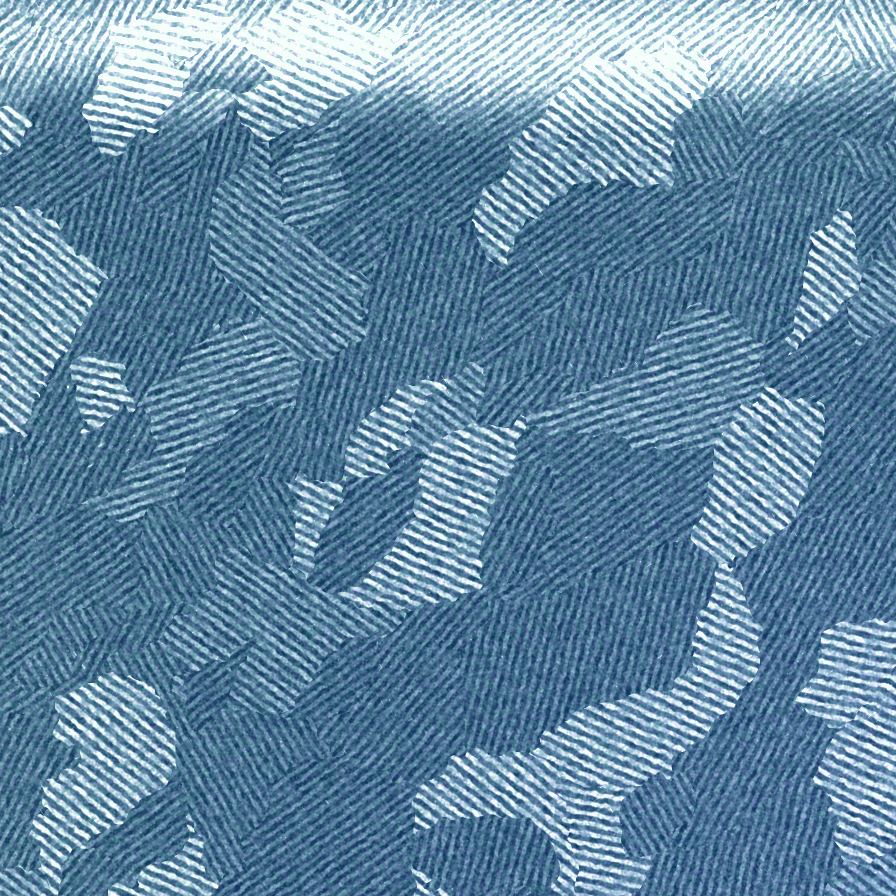
A Shadertoy shader for this texture:

```glsl
// Embossed blue metal foil: ragged facets, each ruled with fine parallel ridges.
// Warped Voronoi cells choose the ridge direction and gloss; a bright reflection
// crosses the top, and fine grain is laid over the whole sheet.

const float TAU = 6.2831853;
const int SAMPLES = 2;       // antialiasing grid per axis

const vec3 DEEP  = vec3(0.15, 0.30, 0.44);
const vec3 STEEL = vec3(0.39, 0.55, 0.66);
const vec3 PALE  = vec3(0.61, 0.75, 0.84);
const vec3 WHITE = vec3(0.96, 0.99, 0.99);

float hash(vec2 p) {
    vec3 q = fract(vec3(p.xyx) * 0.1031);
    q += dot(q, q.yzx + 33.33);
    return fract((q.x + q.y) * q.z);
}

vec2 hash2(vec2 p) {
    return vec2(hash(p), hash(p + 71.7));
}

float valueNoise(vec2 p) {
    vec2 i = floor(p), f = fract(p);
    f = f * f * (3.0 - 2.0 * f);
    float low = mix(hash(i), hash(i + vec2(1, 0)), f.x);
    float high = mix(hash(i + vec2(0, 1)), hash(i + vec2(1, 1)), f.x);
    return mix(low, high, f.y);
}

vec2 warp(vec2 p, float scale, float amount) {
    vec2 n = vec2(valueNoise(p * scale), valueNoise(p * scale + 37.0));
    return amount * (2.0 * n - 1.0);
}

vec2 rotate(vec2 p, float angle) {
    float c = cos(angle), s = sin(angle);
    return vec2(c * p.x + s * p.y, c * p.y - s * p.x);
}

// Random value of the nearest Voronoi site
float cellValue(vec2 p, float seed) {
    vec2 base = floor(p);
    float nearest = 9.0, value = 0.0;
    for (int y = -1; y <= 1; y++)
    for (int x = -1; x <= 1; x++) {
        vec2 cell = base + vec2(x, y);
        float d = length(cell + hash2(cell + seed) - p);
        if (d < nearest) {
            nearest = d;
            value = hash(cell + seed + 19.3);
        }
    }
    return value;
}

// Large diagonal facets, interrupted by small fragments
float facetValue(vec2 p) {
    vec2 q = p + warp(p, 8.0, 0.04) + warp(p, 32.0, 0.01) + warp(p, 95.0, 0.006);
    q = rotate(q, 0.85);
    float large = cellValue(q * vec2(5.0, 7.6), 27.0);
    float small = cellValue(q * vec2(9.0, 15.0), 53.0);
    return small > 0.78 ? fract(small * 41.7) : large;
}

// x: ridge angle in degrees, y: mean tone, z: contrast, w: ridges per height
vec4 facetStyle(float value) {
    float pick = fract(value * 17.31);
    if (value < 0.14) return vec4(-38.0 + 13.0 * floor(pick * 3.0), 0.50, 0.30, 87.0);
    if (value < 0.28) return vec4(-36.0 + 54.0 * step(0.65, pick), 0.35, 0.23, 92.0);
    if (value < 0.40) return vec4(-60.0, 0.25, 0.16, 100.0);
    return vec4(36.0 + 13.0 * floor(pick * 4.0), 0.21, 0.155, 100.0);
}

// Parallel ridges with slightly rough flanks
float ridgeProfile(vec2 p, float degrees, float count) {
    vec2 q = rotate(p, radians(degrees));
    float rough = valueNoise(p * 24.0) + valueNoise(p * 170.0);
    float phase = q.y * count + 0.24 * rough;
    return smoothstep(0.15, 0.9, 0.5 + 0.5 * cos(TAU * phase));
}

// Reflection along the top; its lower limit differs between facets
float reflection(vec2 p, float value) {
    float shift = 0.06 * (fract(value * 29.7) - 0.5);
    float band = smoothstep(0.85 + shift, 0.95 + 0.5 * shift, p.y);
    float sides = smoothstep(0.25, 0.52, abs(p.x - 0.5));
    return band * (1.0 - 0.28 * sides) * (1.0 - 0.25 * smoothstep(0.965, 1.0, p.y));
}

float foilTone(vec2 p) {
    float value = facetValue(p);
    vec4 style = facetStyle(value);
    float glow = reflection(p, value);
    float wear = 0.45 + 1.1 * valueNoise(rotate(p, 0.4) * 110.0);
    float ridge = 2.0 * ridgeProfile(p, style.x, style.w) - 1.0;
    return style.y + (style.z * wear + 0.06 * glow) * ridge + 0.7 * glow;
}

vec3 foilColor(float tone) {
    vec3 color = mix(DEEP, STEEL, clamp(tone / 0.4, -0.3, 1.0));
    color = mix(color, PALE, clamp((tone - 0.4) / 0.25, 0.0, 1.0));
    return mix(color, WHITE, clamp((tone - 0.65) / 0.27, 0.0, 1.0));
}

void mainImage(out vec4 fragColor, in vec2 fragCoord) {
    vec2 p = fragCoord / iResolution.y;

    // Average the foil over the pixel
    float tone = 0.0;
    for (int j = 0; j < SAMPLES; j++)
    for (int i = 0; i < SAMPLES; i++) {
        vec2 offset = (vec2(i, j) + 0.5) / float(SAMPLES) - 0.5;
        tone += foilTone((fragCoord + offset) / iResolution.y);
    }
    tone /= float(SAMPLES * SAMPLES);

    // Uneven light, grain and sparse glints
    vec2 g = rotate(p, 0.6) + 2.0;
    tone += 0.09 * (valueNoise(p * 3.5 + 5.0) - 0.5);
    tone += 0.34 * (valueNoise(g * 430.0) - 0.5);
    tone += 0.16 * (valueNoise(g * 190.0) - 0.5);
    tone += 0.35 * smoothstep(0.93, 1.0, valueNoise(g * 230.0 + 9.0));

    // Colour, teal at the left and bluer toward the lower right
    vec3 color = foilColor(tone);
    float tint = valueNoise(g * 400.0 + 80.0) - 0.5;
    color += tint * vec3(0.08, -0.04, 0.07);
    color += mix(vec3(0.0, 0.008, -0.005), vec3(-0.01, -0.015, 0.015), p.x * (1.0 - p.y));
    fragColor = vec4(clamp(color, 0.0, 1.0), 1.0);
}
```
